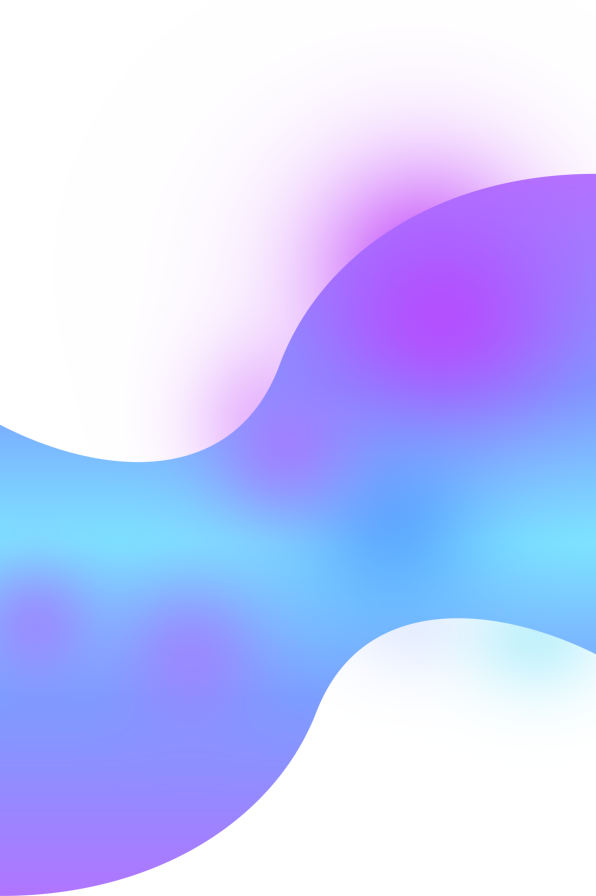
A Shadertoy shader for this background:

```glsl
#define CYAN vec3(0.49, 0.90, 1.00)
#define BLUE vec3(0.48, 0.62, 1.00)
#define PURPLE vec3(0.70, 0.45, 1.00)
#define MAGENTA vec3(0.71, 0.30, 1.00)
#define VIOLET vec3(0.63, 0.50, 1.00)
#define AZURE vec3(0.34, 0.64, 1.00)
#define PINK_GLOW vec3(0.80, 0.40, 0.98)
#define CYAN_GLOW vec3(0.45, 0.88, 0.97)
#define CREST 1.209
#define LOWER_SCALE 0.9636
#define CYAN_LEVEL 0.592

vec2 bezier(vec2 a, vec2 b, vec2 c, vec2 d, float t) {
    float s = 1.0 - t;
    return s * s * s * a + 3.0 * s * s * t * b + 3.0 * s * t * t * c + t * t * t * d;
}

// Height of the S-shaped wave at x, from two joined cubic curves
float waveHeight(float x) {
    vec2 joint = vec2(0.469, 0.889);
    bool left = x < joint.x;
    vec2 a = left ? vec2(0.0, 0.789) : joint;
    vec2 b = left ? vec2(0.166, 0.703) : vec2(0.537, 1.072);
    vec2 c = left ? vec2(0.391, 0.680) : vec2(0.732, CREST);
    vec2 d = left ? joint : vec2(1.0, CREST);
    float t = 0.5, stepSize = 0.25;
    for (int i = 0; i < 18; i++) {
        t += bezier(a, b, c, d, t).x < x ? stepSize : -stepSize;
        stepSize *= 0.5;
    }
    return bezier(a, b, c, d, t).y;
}

// The lower edge is the upper one turned half way round
float lowerHeight(float x) {
    return LOWER_SCALE * (CREST - waveHeight(1.0 - x));
}

// Soft coverage from a height difference and the slope of the edge
float coverage(float gap, float slope, float pixel) {
    float dist = gap / sqrt(1.0 + slope * slope);
    return smoothstep(-0.75 * pixel, 0.75 * pixel, dist);
}

float glow(vec2 p, vec2 centre, vec2 radius) {
    vec2 q = (p - centre) / radius;
    return exp(-dot(q, q));
}

// Vertical gradient with soft spots of colour
vec3 ribbonColor(vec2 p) {
    float d = abs(p.y - CYAN_LEVEL) / 0.605;
    d = sqrt(d * d + 0.0006);
    vec3 col = mix(CYAN, BLUE, clamp(d / 0.43, 0.0, 1.0));
    col = mix(col, PURPLE, clamp((d - 0.43) / 0.57, 0.0, 1.0));
    col = mix(col, AZURE, 0.85 * glow(p, vec2(0.66, 0.625), vec2(0.15, 0.16)));
    col = mix(col, VIOLET, 0.90 * glow(p, vec2(0.48, 0.755), vec2(0.13, 0.125)));
    col = mix(col, VIOLET, 0.75 * glow(p, vec2(0.06, 0.455), vec2(0.10, 0.10)));
    col = mix(col, VIOLET, 0.78 * glow(p, vec2(0.32, 0.400), vec2(0.12, 0.12)));
    return mix(col, MAGENTA, 0.95 * glow(p, vec2(0.74, 0.97), vec2(0.21, 0.18)));
}

// White ground with light spilling past the ribbon
vec3 groundColor(vec2 p, float above) {
    vec3 col = vec3(1.0);
    float pink = glow(p, vec2(0.715, 1.045), vec2(0.185, 0.18));
    float blush = 0.45 * glow(p, vec2(0.44, 0.785), vec2(0.12, 0.135));
    float haze = 0.07 * glow(p, vec2(0.65, 1.05), vec2(0.32, 0.30));
    vec3 upper = mix(col, PINK_GLOW, min(pink + blush + haze, 1.0));
    vec3 lower = mix(col, CYAN_GLOW, 0.42 * glow(p, vec2(0.90, 0.435), vec2(0.12, 0.10)));
    lower = mix(lower, BLUE, 0.17 * glow(p, vec2(0.68, 0.455), vec2(0.11, 0.09)));
    return mix(lower, upper, above);
}

void mainImage(out vec4 fragColor, in vec2 fragCoord) {
    vec2 p = fragCoord / iResolution.xy * vec2(1.0, 1.5);
    float pixel = 1.0 / iResolution.x;
    float e = 0.002;

    // Edges of the ribbon
    float top = waveHeight(p.x);
    float base = lowerHeight(p.x);
    float topSlope = (waveHeight(p.x + e) - waveHeight(p.x - e)) / (2.0 * e);
    float baseSlope = (lowerHeight(p.x + e) - lowerHeight(p.x - e)) / (2.0 * e);
    float inside = coverage(top - p.y, topSlope, pixel)
                 * coverage(p.y - base, baseSlope, pixel);

    float above = step(0.5 * (top + base), p.y);
    fragColor = vec4(mix(groundColor(p, above), ribbonColor(p), inside), 1.0);
}
```
